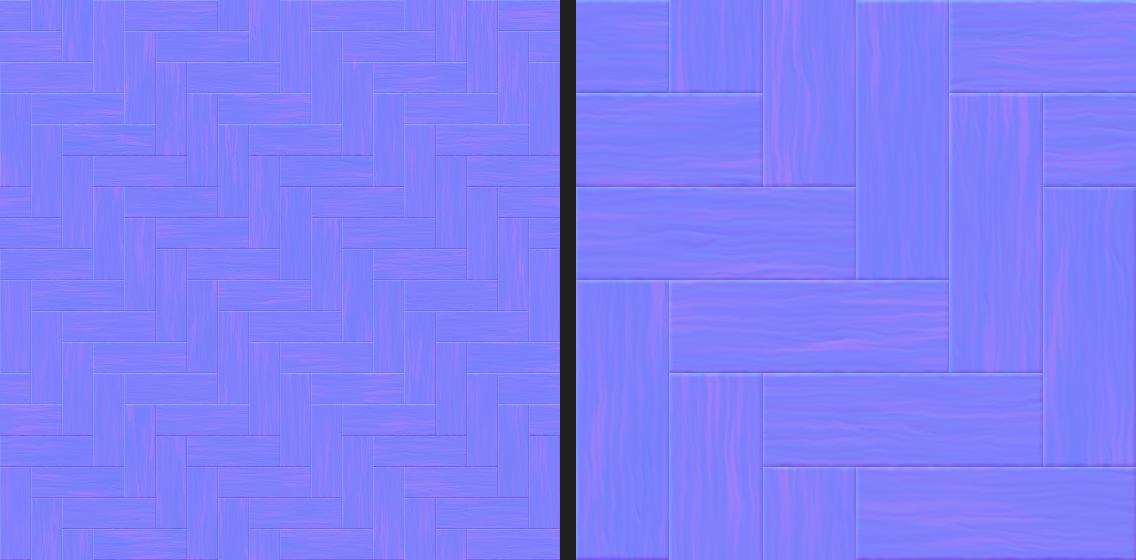
Left, the full canvas; right, a detail of the centre.
Write a WebGL 1 fragment shader that draws this texture map.

```glsl
precision highp float;
// Tangent-space normal map of a herringbone wood floor with fine grain and thin bevelled seams.
uniform vec2 u_resolution;

float hash(vec2 p) {
  return fract(sin(dot(p, vec2(127.1, 311.7))) * 43758.55);
}

vec2 gradientAt(vec2 cell) {
  float angle = 6.2832 * hash(cell);
  return vec2(cos(angle), sin(angle));
}

float gradientNoise(vec2 p) {
  vec2 i = floor(p), f = p - i;
  vec2 u = f * f * f * (f * (f * 6.0 - 15.0) + 10.0);
  vec2 e = vec2(1.0, 0.0);
  float a = dot(gradientAt(i), f);
  float b = dot(gradientAt(i + e.xy), f - e.xy);
  float c = dot(gradientAt(i + e.yx), f - e.yx);
  float d = dot(gradientAt(i + 1.0), f - 1.0);
  return mix(mix(a, b, u.x), mix(c, d, u.x), u.y);
}

// Bends plank coordinates (x along, y across) into wavy fibres, with a rare knot.
vec2 fibre(vec2 s, float seed) {
  vec2 shift = vec2(seed * 61.0, seed * 37.0);
  vec2 k = (s - vec2(0.6 + 1.8 * fract(seed * 17.0), 0.5)) * vec2(1.5, 1.8);
  float knot = step(0.93, fract(seed * 29.0)) * exp(-9.0 * dot(k, k));
  float y = s.y + 0.06 * gradientNoise(s * vec2(1.2, 1.6) + shift)
          + 0.03 * gradientNoise(s * vec2(4.5, 5.0) + shift);
  return vec2(s.x, y + 0.35 * knot * k.y) + shift;
}

// Broad fibres, fine fibres and narrow pores in patches.
float grainHeight(vec2 s, float seed) {
  vec2 f = fibre(s, seed);
  float h = 0.0016 * gradientNoise(f * vec2(0.7, 9.0));
  h += 0.0014 * gradientNoise(f * vec2(1.2, 20.0) + 9.0);
  float pore = abs(gradientNoise(f * vec2(0.8, 9.0) + 23.0));
  float patchy = smoothstep(-0.1, 0.35, gradientNoise(f * vec2(0.8, 2.5) + 41.0));
  return h - 0.0022 * patchy * (1.0 - smoothstep(0.0, 0.13, pore));
}

// Sideways lean of the fibres: sharp streaks one way, gathered in bands, shallow dips the other.
float streakLean(vec2 s, float seed) {
  vec2 f = fibre(s, seed);
  float lean = 0.7 * gradientNoise(f * vec2(0.5, 8.0) + 57.0)
             + 0.9 * gradientNoise(f * vec2(0.9, 20.0) + 71.0);
  float broad = gradientNoise(f * vec2(0.4, 2.2) + 83.0);
  float band = smoothstep(-0.3, 0.35, broad);
  float streak = smoothstep(0.02, 0.42, lean + 0.25 * broad);
  float dip = smoothstep(0.05, 0.4, -lean);
  return 0.13 * streak * (0.3 + band) - 0.045 * dip + 0.06 * broad;
}

void main() {
  // Eighteen plank widths each way; the pattern period is six
  vec2 p = gl_FragCoord.xy / u_resolution * 18.0;
  float pixel = 18.0 / min(u_resolution.x, u_resolution.y);
  vec2 cell = floor(p);
  float stepIndex = mod(cell.x + cell.y + 3.0, 6.0);
  bool horizontal = stepIndex < 3.0;

  // Plank corner, position inside the plank and its seed
  vec2 corner = cell - (horizontal ? vec2(stepIndex, 0.0) : vec2(0.0, stepIndex - 3.0));
  vec2 size = horizontal ? vec2(3.0, 1.0) : vec2(1.0, 3.0);
  vec2 q = p - corner;
  float seed = hash(mod(corner, 18.0) + 3.0);

  // Grain slope by central differences
  vec2 s = horizontal ? q : q.yx;
  vec2 e = vec2(0.018, 0.0);
  vec2 slope = vec2(grainHeight(s + e.xy, seed) - grainHeight(s - e.xy, seed),
                    grainHeight(s + e.yx, seed) - grainHeight(s - e.yx, seed)) / 0.036;
  slope *= 0.75 + 0.5 * fract(seed * 53.0);
  vec2 tilt = -(horizontal ? slope : slope.yx);
  tilt.x += 0.004 + 0.04 * (fract(seed * 71.0) - 0.5);
  tilt.x += streakLean(s, seed) * (0.7 + 0.6 * fract(seed * 43.0));

  // Worn bevels, softer on the upright seams
  float wear = gradientNoise(q * 7.0 + seed * 50.0);
  float width = max(0.045, 1.2 * pixel) * (1.0 + 0.4 * wear);
  vec2 low = 1.0 - smoothstep(0.0, width, q);
  vec2 high = 1.0 - smoothstep(0.0, width, size - q);
  tilt += (high - low) * vec2(0.08, 0.24) * (1.0 + 0.5 * wear);
  tilt.y += 0.14 * low.x - 0.10 * high.x;

  // Seams lose a little light on the shaded sides of the gap
  vec3 colour = normalize(vec3(tilt, 1.0)) * 0.5 + 0.5;
  colour.b *= 0.99;
  colour *= 1.0 - 0.06 * max(high.x, low.y);
  colour.rg += 0.035 * max(high.y, low.x);
  gl_FragColor = vec4(colour, 1.0);
}
```
